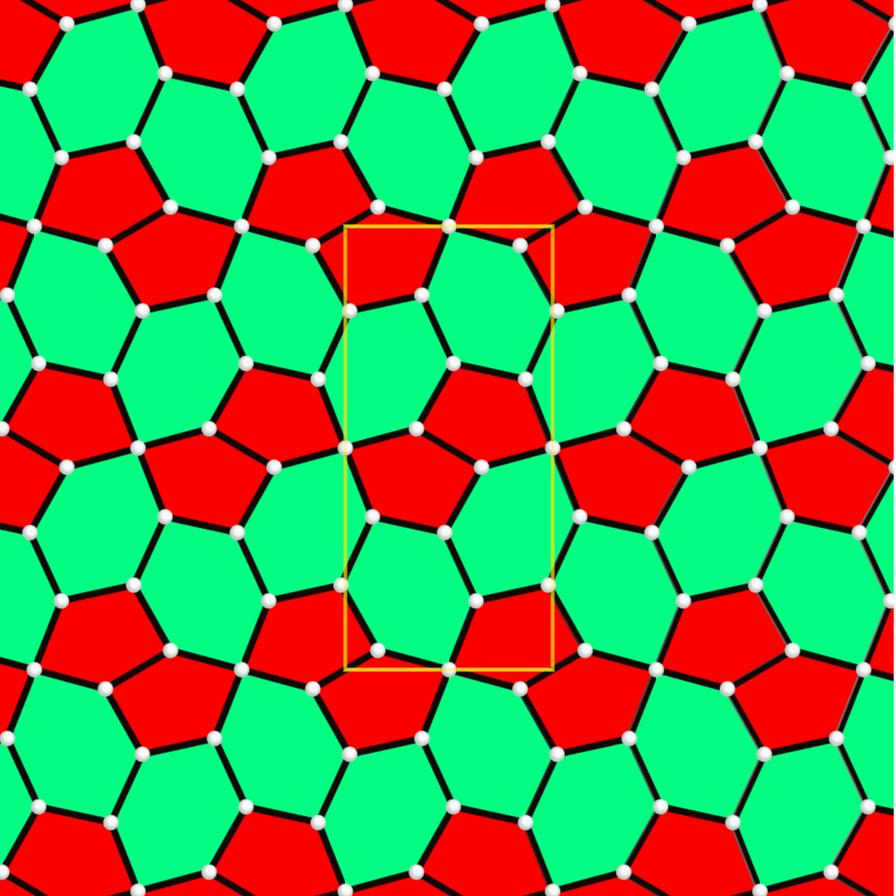
A WebGL 2 fragment shader for this pattern:

```glsl
#version 300 es
precision highp float;
// A tiling of red pentagon pairs and green hexagons, with dark struts and white beads.
// Rows alternate by a glide reflection, and each cell folds onto half of itself by a
// half turn; a yellow frame outlines one full repeat.
uniform vec2 u_resolution;
out vec4 outColor;

const float CELL_WIDTH = 0.2314;
const float ROW_HEIGHT = 0.2474;
const vec2 CELL_CENTRE = vec2(0.5011, 0.5);
const float STRUT_RADIUS = 0.0038;
const float BEAD_RADIUS = 0.0086;

const vec3 GREEN = vec3(0.01, 0.99, 0.51);
const vec3 RED = vec3(0.99, 0.0, 0.0);
const vec3 INK = vec3(0.06, 0.04, 0.03);
const vec3 SHEEN = vec3(0.56, 0.52, 0.48);
const vec3 BEAD_WHITE = vec3(0.98);
const vec3 BEAD_SHADE = vec3(0.76, 0.79, 0.77);
const vec3 YELLOW = vec3(0.94, 0.9, 0.1);

// Corners of the upper half cell, relative to its centre of rotation.
const vec2 LEFT = vec2(-0.5 * CELL_WIDTH, 0.0);
const vec2 RIGHT = vec2(0.5 * CELL_WIDTH, 0.0);
const vec2 INNER = vec2(-0.0363, 0.0215);
const vec2 PEAK = vec2(0.0048, 0.0944);
const vec2 SHOULDER = vec2(0.0855, 0.0768);
// Corners of the next row that join this one.
const vec2 NEXT_SHOULDER = vec2(SHOULDER.x - 0.5 * CELL_WIDTH, ROW_HEIGHT - SHOULDER.y);
const vec2 NEXT_PEAK = vec2(PEAK.x + 0.5 * CELL_WIDTH, ROW_HEIGHT - PEAK.y);

const vec2 STRUT_START[8] = vec2[8](LEFT, INNER, -INNER, INNER,
                                    PEAK, SHOULDER, PEAK, SHOULDER);
const vec2 STRUT_END[8] = vec2[8](INNER, -INNER, RIGHT, PEAK,
                                  SHOULDER, RIGHT, NEXT_SHOULDER, NEXT_PEAK);
const vec2 BEADS[5] = vec2[5](LEFT, RIGHT, INNER, PEAK, SHOULDER);

// Offset from the closest point of a segment.
vec2 segmentOffset(vec2 p, vec2 a, vec2 b) {
    vec2 ab = b - a;
    return p - a - ab * clamp(dot(p - a, ab) / dot(ab, ab), 0.0, 1.0);
}

// Positive on the left of the line from a to b.
float sideOf(vec2 p, vec2 a, vec2 b) {
    vec2 ab = b - a;
    return ab.x * (p.y - a.y) - ab.y * (p.x - a.x);
}

vec2 shorter(vec2 a, vec2 b) {
    return dot(a, a) < dot(b, b) ? a : b;
}

float coverage(float dist, float radius, float soft) {
    return 1.0 - smoothstep(radius - soft, radius + soft, dist);
}

// Folds the canvas into the upper half cell; axes holds the signs of x and y.
vec2 foldCell(vec2 p, out vec2 axes) {
    vec2 q = p - CELL_CENTRE;
    float row = floor(q.y / ROW_HEIGHT + 0.5);
    float odd = mod(row, 2.0);
    axes = vec2(1.0, 1.0 - 2.0 * odd);
    q.y = (q.y - row * ROW_HEIGHT) * axes.y;
    q.x = (fract(q.x / CELL_WIDTH + 0.5 * odd + 0.5) - 0.5) * CELL_WIDTH;
    float turn = q.y < 0.0 ? -1.0 : 1.0;
    axes *= turn;
    return q * turn;
}

vec3 tileColor(vec2 q) {
    float notch = min(sideOf(q, LEFT, INNER), sideOf(q, INNER, PEAK));
    float roof = max(sideOf(q, PEAK, SHOULDER), sideOf(q, SHOULDER, RIGHT));
    return max(notch, roof) < 0.0 ? RED : GREEN;
}

void main() {
    vec2 p = gl_FragCoord.xy / u_resolution;
    float soft = max(0.0012, 0.7 / min(u_resolution.x, u_resolution.y));
    vec2 axes;
    vec2 q = foldCell(p, axes);
    vec3 color = tileColor(q);

    // Struts, with a grey sheen on the left flank that grows toward the right.
    vec2 strut = vec2(1.0);
    for (int i = 0; i < 8; i++) {
        strut = shorter(strut, segmentOffset(q, STRUT_START[i], STRUT_END[i]));
    }
    float flank = -strut.x * axes.x / STRUT_RADIUS;
    float sheen = smoothstep(0.1, 0.9, flank) * smoothstep(0.4, 1.0, p.x);
    color = mix(color, mix(INK, SHEEN, sheen), coverage(length(strut), STRUT_RADIUS, soft));

    // Beads, shaded away from a light at the upper right.
    vec2 bead = vec2(1.0);
    for (int i = 0; i < 5; i++) {
        bead = shorter(bead, q - BEADS[i]);
    }
    vec2 lit = bead * axes / BEAD_RADIUS - vec2(0.15, 0.2);
    vec3 beadColor = mix(BEAD_WHITE, BEAD_SHADE, smoothstep(0.35, 1.1, length(lit)));
    float beadCover = coverage(length(bead), BEAD_RADIUS, soft);
    color = mix(color, beadColor, beadCover);

    // Frame around one repeat, thinner over the beads.
    vec2 frame = abs(p - CELL_CENTRE) - vec2(0.5 * CELL_WIDTH, ROW_HEIGHT);
    float frameDist = abs(max(frame.x, frame.y));
    float frameAlpha = (frame.y > frame.x ? 0.9 : 0.72) * (1.0 - 0.6 * beadCover);
    color = mix(color, YELLOW, frameAlpha * coverage(frameDist, 0.0021, soft));

    // Pale margin at the right edge.
    color = mix(color, vec3(1.0), smoothstep(0.9965, 0.9985, p.x));
    outColor = vec4(color, 1.0);
}
```
